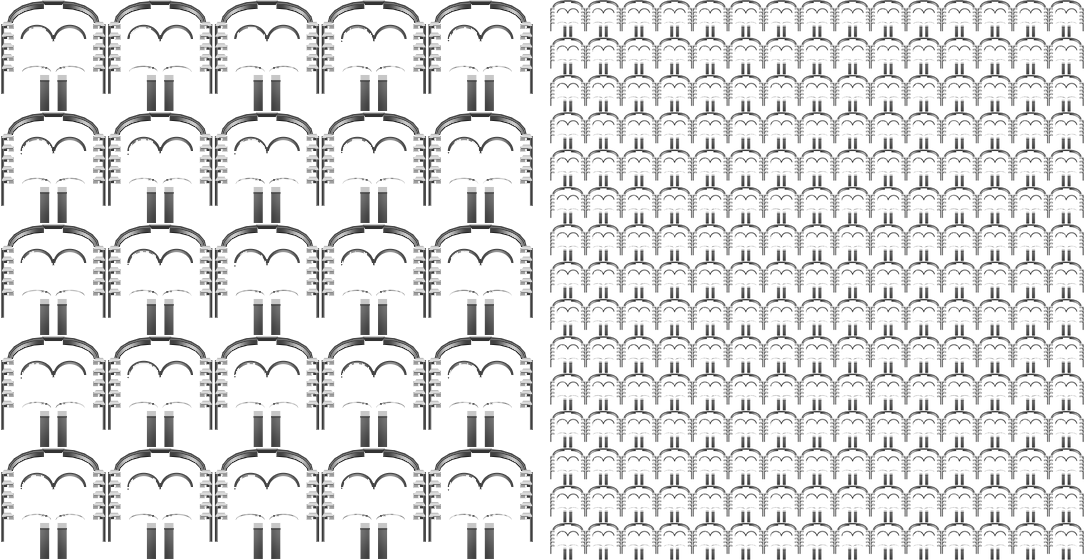
Left: one tile. Right: repeated 3 by 3.
This pattern is drawn by a Shadertoy shader. Its source:

```glsl
const float REPEATS = 5.0;
const vec2 CELL = vec2(1.464, 1.536);

float hash(vec2 p) {
    return fract(sin(dot(p, vec2(127.1, 311.7))) * 4375.85);
}

float valueNoise(float x, float seed) {
    float i = floor(x), f = fract(x);
    return mix(hash(vec2(i, seed)), hash(vec2(i + 1.0, seed)), f * f * (3.0 - 2.0 * f));
}

float box(vec2 p, vec2 low, vec2 high) {
    vec2 d = abs(p - 0.5 * (low + high)) - 0.5 * (high - low);
    return max(d.x, d.y);
}

float ellipse(vec2 p, vec2 radius) {
    float k = length(p / radius);
    return k * (k - 1.0) / max(length(p / (radius * radius)), 0.001);
}

// Ellipse flattened into straight segments of the given angle
float facetedEllipse(vec2 p, vec2 radius, float segment) {
    vec2 q = p / radius;
    float angle = atan(q.y, q.x);
    float turn = angle - (floor(angle / segment) + 0.5) * segment;
    float k = length(q) * cos(turn) / cos(0.5 * segment);
    return k * (k - 1.0) / max(length(p / (radius * radius)), 0.001);
}

void paint(inout float tone, float shade, float d, float aa) {
    tone = mix(tone, shade, clamp(0.5 - d / aa, 0.0, 1.0));
}

// Bevelled shoulders joined by a dark bar; m is mirrored about the cell axis
void drawArch(inout float tone, vec2 m, float aa) {
    float outer = facetedEllipse(m - vec2(0.13, 0.32), vec2(0.505, 0.305), 0.314);
    float inner = facetedEllipse(m - vec2(0.13, 0.345), vec2(0.435, 0.225), 0.314);
    float d = max(max(outer, -inner), max(0.13 - m.x, m.y - 0.315));
    float depth = outer / min(outer - inner, -0.001);
    float along = smoothstep(0.17, 0.46, m.x);
    float face = mix(0.25, 0.8, along) - 0.35 * smoothstep(0.46, 0.62, m.x);
    float shade = mix(0.27, face, smoothstep(0.36, 0.5, depth));
    shade = mix(shade, 0.14, smoothstep(0.82, 0.92, depth));
    shade = mix(shade, 0.45, smoothstep(0.14, 0.2, depth) * smoothstep(0.38, 0.26, depth));
    paint(tone, shade, d, aa);

    float bar = max(abs(m.y - 0.043) - 0.026, m.x - 0.165 + 0.7 * m.y);
    paint(tone, 0.2, bar, aa);
    paint(tone, 0.65, box(m, vec2(-0.15, 0.006), vec2(0.15, 0.017)), aa);
}

// Post with five bracket clips; p.x is the distance from the cell side
void drawLadder(inout float tone, vec2 p, float aa) {
    float post = box(p, vec2(0.018, 0.33), vec2(0.056, 1.285));
    paint(tone, mix(0.22, 0.42, smoothstep(0.03, 0.05, p.x)), post, aa);

    float step = clamp(round((p.y - 0.345) / 0.147), 0.0, 4.0);
    vec2 q = vec2(p.x, p.y - 0.3 - 0.147 * step);
    paint(tone, 0.22, box(q, vec2(0.055, 0.045), vec2(0.1, 0.088)), aa);
    paint(tone, 0.62, box(q, vec2(0.12, 0.03), vec2(0.188, 0.094)), aa);
    float top = box(q, vec2(0.026, 0.0), vec2(0.188, 0.056));
    top = max(top, 0.8 * (q.x - 0.148 - 0.75 * q.y));
    top = max(top, 0.8 * (0.055 - q.x - 0.7 * q.y));
    paint(tone, mix(0.7, 0.86, smoothstep(0.0, 0.025, q.y)), top, aa);
    paint(tone, 0.36, box(q, vec2(0.08, 0.05), vec2(0.178, 0.058)), aa);
    paint(tone, 0.95, box(q, vec2(0.1, 0.06), vec2(0.122, 0.084)), aa);
}

// Upper pair of tapering crescents, the left one chipped
void drawCrescents(inout float tone, vec2 m, float side, float seed, float aa) {
    float outer = ellipse(m - vec2(0.225, 0.54), vec2(0.225, 0.2));
    float inner = ellipse(m - vec2(0.223, 0.56), vec2(0.2, 0.174));
    float d = max(max(outer, -inner), m.y - 0.535);
    float depth = outer / min(outer - inner, -0.001);
    float sheen = smoothstep(0.22, 0.02, abs(m.x - 0.24));
    float shade = mix(0.26, 0.58, sheen * smoothstep(0.1, 0.6, depth));
    float chip = smoothstep(0.5, 0.62, valueNoise(m.x * 28.0, seed));
    chip *= smoothstep(0.5, 0.65, depth) * step(side, 0.0);
    paint(tone, mix(shade, 0.93, chip), d, aa);
    paint(tone, 0.25, box(m, vec2(-0.01, 0.48), vec2(0.01, 0.565)), aa);

    // Stray fleck below the left tip in some repeats
    float fleck = length(m - vec2(0.44, 0.55 + 0.03 * hash(vec2(seed, 3.0)))) - 0.009;
    float present = step(side, 0.0) * step(0.45, hash(vec2(seed, 7.0)));
    paint(tone, mix(1.0, 0.3, present), max(fleck, 0.53 - m.y), aa);
}

// Lower pair of faint slivers with small dark spots
void drawSlivers(inout float tone, vec2 m, float seed, float aa) {
    float outer = ellipse(m - vec2(0.23, 0.985), vec2(0.198, 0.083));
    float inner = ellipse(m - vec2(0.23, 0.995), vec2(0.195, 0.076));
    float d = max(max(outer, -inner), m.y - 0.978);
    float shade = mix(0.5, 0.9, valueNoise(m.x * 32.0, seed + 11.0));
    paint(tone, shade, d, aa);
    paint(tone, 0.3, box(m, vec2(0.085, 0.92), vec2(0.11, 0.942)), aa);
    paint(tone, 0.5, box(m, vec2(0.135, 0.914), vec2(0.16, 0.935)), aa);
}

void drawLegs(inout float tone, vec2 m, float aa) {
    float shade = mix(0.38, 0.25, smoothstep(1.12, 1.52, m.y));
    shade += 0.06 * smoothstep(0.07, 0.17, m.x);
    paint(tone, shade, box(m, vec2(0.058, 1.1), vec2(0.182, 1.522)), aa);
    paint(tone, 0.78, box(m, vec2(0.058, 1.028), vec2(0.182, 1.105)), aa);
    paint(tone, 0.13, box(m, vec2(0.058, 1.103), vec2(0.182, 1.116)), aa);
}

void mainImage(out vec4 fragColor, in vec2 fragCoord) {
    vec2 grid = fragCoord / iResolution.xy * REPEATS;
    vec2 p = vec2(fract(grid.x), 1.0 - fract(grid.y)) * CELL;
    float seed = 1.0 + dot(mod(floor(grid), REPEATS), vec2(1.0, REPEATS));
    float aa = CELL.y * REPEATS / iResolution.y;
    float side = p.x < 0.5 * CELL.x ? -1.0 : 1.0;
    vec2 m = vec2(abs(p.x - 0.5 * CELL.x), p.y);

    float tone = 1.0;
    drawArch(tone, m, aa);
    drawLadder(tone, vec2(0.5 * CELL.x - m.x, p.y), aa);
    drawCrescents(tone, m, side, seed, aa);
    drawSlivers(tone, m, seed, aa);
    drawLegs(tone, m, aa);
    fragColor = vec4(vec3(tone), 1.0);
}
```
